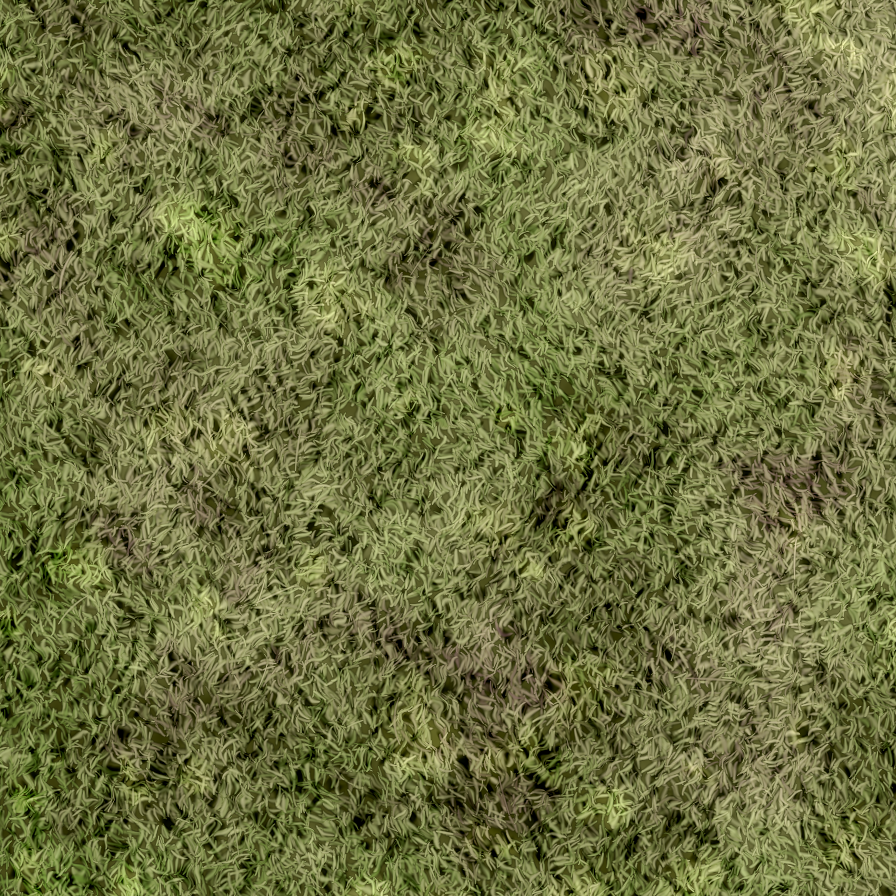
This texture is drawn by a Shadertoy shader. Its source:

```glsl
// Rough meadow turf seen from above: layers of short, wavy, soft blades are
// scattered over jittered grids and broken up by dark streaky gaps. Noise patches
// and scattered tufts shift the turf between lush, pale, dry and bare.

const float PI = 3.14159;
const int TURF_LAYERS = 7;
const vec3 SOIL = vec3(0.33, 0.335, 0.14);
const vec3 SHADOW = vec3(0.77, 0.78, 0.64);
const vec3 GAP = vec3(0.26, 0.255, 0.22);
const vec3 WARM_SHIFT = vec3(0.035, -0.022, 0.055);
const vec3 TUFT_GAIN = vec3(0.29, 0.29, 0.26);
const vec3 PALE_KNEE = vec3(0.56, 0.56, 0.37);

float hash(vec2 p) {
    return fract(sin(dot(p, vec2(127.1, 311.7))) * 43758.55);
}

vec2 hash2(vec2 p) {
    return vec2(hash(p), hash(p + vec2(37.3, 17.9)));
}

float noise(vec2 p) {
    vec2 i = floor(p);
    vec2 f = fract(p);
    f = f * f * (3.0 - 2.0 * f);
    float low = mix(hash(i), hash(i + vec2(1.0, 0.0)), f.x);
    float high = mix(hash(i + vec2(0.0, 1.0)), hash(i + vec2(1.0, 1.0)), f.x);
    return mix(low, high, f.y);
}

float fbm(vec2 p) {
    float sum = 0.0;
    float gain = 0.53;
    for (int i = 0; i < 4; i++) {
        sum += gain * noise(p);
        p = mat2(1.6, 1.2, -1.2, 1.6) * p + 7.3;
        gain *= 0.5;
    }
    return sum;
}

vec2 rotate(vec2 p, float angle) {
    float c = cos(angle);
    float s = sin(angle);
    return vec2(c * p.x + s * p.y, c * p.y - s * p.x);
}

// Brightness and warmth (negative is lush, positive is dry) to colour.
vec3 grassColor(float tone, float warmth) {
    return vec3(tone, tone + 0.005, 0.94 * tone - 0.15) + WARM_SHIFT * warmth;
}

// Fine noise stretched along one of two leanings, chosen by area.
float streaks(vec2 uv, vec2 scale) {
    float left = noise(rotate(uv, 2.1) * scale);
    float right = noise(rotate(uv, 1.0) * scale + 40.0);
    return mix(left, right, smoothstep(0.4, 0.6, noise(uv * 14.0)));
}

// Soft, ragged clumps: x is the amount, y is the warmth of the clump.
vec2 tufts(vec2 uv, float cells) {
    vec2 p = uv * cells + 0.6 * vec2(fbm(uv * 32.0), fbm(uv * 32.0 + 9.0));
    vec2 total = vec2(0.0);
    for (int y = -1; y <= 1; y++) {
        for (int x = -1; x <= 1; x++) {
            vec2 id = floor(p) + vec2(x, y);
            vec2 center = id + hash2(id + 3.7);
            float radius = mix(0.22, 0.55, hash(id + 8.1));
            float present = step(0.45, hash(id + 12.6));
            float amount = present * smoothstep(radius, 0.05, length(p - center));
            total += amount * vec2(1.0, 2.0 * hash(id + 21.4) - 1.3);
        }
    }
    return total;
}

// Returns blade coverage in x and its wider shadow in y.
vec2 bladeMask(vec2 p, float angle, float bend, vec2 size) {
    vec2 q = rotate(p, angle);
    q.y += bend * q.x * q.x / size.x;
    float along = clamp(q.x, -size.x, size.x);
    float width = size.y * (1.0 - 0.4 * abs(along) / size.x);
    float d = length(vec2(q.x - along, q.y));
    return vec2(0.85 * smoothstep(width, 0.0, d),
                smoothstep(1.5 * width, 0.3 * width, d));
}

// Lays one grid of blades over a colour; size is half length and half width in cells.
vec3 drawBlades(vec3 color, vec2 uv, float cells, vec2 size, float density,
                float seed, float tone, float warmth) {
    vec2 p = uv * cells + seed * vec2(0.37, 0.61);
    for (int y = -1; y <= 1; y++) {
        for (int x = -1; x <= 1; x++) {
            vec2 id = floor(p) + vec2(x, y);
            vec2 key = id + seed * 19.7;
            vec2 look = hash2(key + 53.2);
            float flow = noise(id / cells * 11.0) - 0.5;
            float angle = PI * 0.53 + 2.0 * flow + 2.2 * (hash(key + 71.5) - 0.5);
            vec2 bladeSize = size * mix(0.55, 1.0, hash(key + 33.1));
            vec2 mask = bladeMask(p - id - hash2(key), angle, 0.5 * (look.x - 0.5), bladeSize);
            mask *= step(hash(key + 91.8), density);
            vec3 blade = grassColor(tone + 0.38 * (look.y - 0.5),
                                    warmth + 1.3 * (look.x - 0.5));
            color *= mix(vec3(1.0), SHADOW, mask.y);
            color = mix(color, blade, mask.x);
        }
    }
    return color;
}

void mainImage(out vec4 fragColor, in vec2 fragCoord) {
    vec2 uv = fragCoord / iResolution.y;

    // Broad patches: the turf grows drier and paler towards the upper right.
    float slope = uv.x + 0.6 * uv.y - 0.8;
    float bare = smoothstep(0.60, 0.76, fbm(uv * 9.0 + 4.2));
    vec2 tuft = tufts(uv, 9.0);
    float warmth = 3.2 * (fbm(uv * 7.0) - 0.5) + 0.5 * slope - 0.3 + bare + 0.6 * tuft.y;
    float patches = 0.34 * (fbm(uv * 6.0 + 31.0) - 0.5) + 0.36 * (fbm(uv * 20.0 + 57.0) - 0.5);
    patches += 0.09 * slope - 0.08 * bare;

    // Dense short turf on wavy ground, then a few long straw strands.
    vec2 wave = vec2(noise(uv * 75.0), noise(uv * 75.0 + 23.0)) - 0.5;
    vec3 color = SOIL + 0.8 * patches;
    for (int i = 0; i < TURF_LAYERS; i++) {
        float layer = float(i);
        color = drawBlades(color, uv + 0.007 * wave, 52.0 + 2.0 * layer, vec2(0.62, 0.25),
                           0.97, layer + 1.0, 0.70 + patches, warmth);
    }
    color = drawBlades(color, uv, 13.0, vec2(0.36, 0.035), 0.22,
                       11.0, 0.74 + patches, warmth + 0.5);

    // Dark gaps, brighter tufts, and softened highlights.
    color -= GAP * smoothstep(0.5, 0.1, streaks(uv + 0.004 * wave, vec2(75.0, 150.0)));
    color *= 1.0 + TUFT_GAIN * min(tuft.x, 1.0);
    color -= 0.4 * max(color - PALE_KNEE, 0.0);
    fragColor = vec4(clamp(color, 0.0, 1.0), 1.0);
}
```
